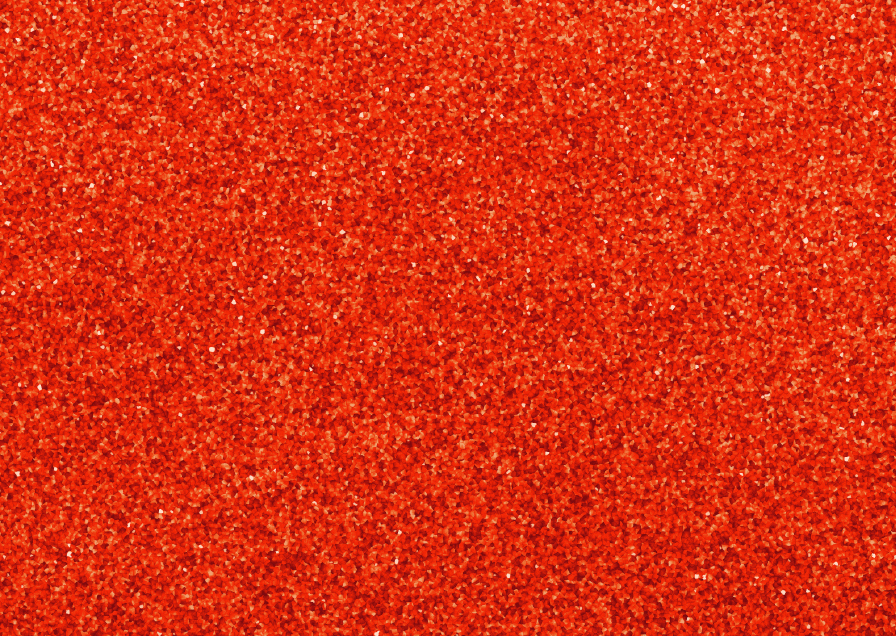
Reproduce this texture procedurally as a Shadertoy shader.

```glsl
// Coarse red glitter sand: packed grains, dark gaps, scattered pale glints.

const float GRAIN_ROWS   = 152.0;  // grains per canvas height
const float RAGGEDNESS   = 0.50;   // warp of the grain outlines, in grain sizes
const float GAP_WIDTH    = 0.24;   // in grain sizes
const float GAP_DEPTH    = 0.26;
const float FACET_TILT   = 0.45;   // shading slope across one grain
const float ROUGHNESS    = 0.50;   // chips and shadows smaller than a grain
const float TONE_OFFSET  = 0.06;
const float TOP_LIGHT    = 0.19;   // tone rise from bottom to top
const float CREASE_LIGHT = 0.23;   // strength of the soft folds
const float GLINT_CHANCE = 0.014;
const int   SAMPLES      = 3;      // per pixel side

const vec3 GAP_RED    = vec3(0.50, 0.04, 0.05);
const vec3 DARK_RED   = vec3(0.64, 0.07, 0.05);
const vec3 DEEP_RED   = vec3(0.77, 0.10, 0.04);
const vec3 BRIGHT_RED = vec3(0.95, 0.15, 0.025);
const vec3 VERMILION  = vec3(0.93, 0.26, 0.08);
const vec3 ORANGE     = vec3(0.93, 0.42, 0.19);
const vec3 PEACH      = vec3(0.94, 0.62, 0.43);
const vec3 GLINT      = vec3(1.00, 0.88, 0.80);

// Integer hash giving three values in 0..1 for a cell
vec3 hash3(vec2 cell, int seed) {
    uvec3 v = uvec3(ivec3(ivec2(cell) + 512, seed));
    v = v * 1664525u + 1013904223u;
    v.x += v.y * v.z; v.y += v.z * v.x; v.z += v.x * v.y;
    v ^= v >> 16u;
    v.x += v.y * v.z; v.y += v.z * v.x; v.z += v.x * v.y;
    return vec3(v >> 8u) / 16777216.0;
}

// Three channels of smooth noise in 0..1
vec3 smoothNoise(vec2 p, int seed) {
    vec2 i = floor(p), f = fract(p);
    f = f * f * (3.0 - 2.0 * f);
    vec3 low  = mix(hash3(i, seed), hash3(i + vec2(1, 0), seed), f.x);
    vec3 high = mix(hash3(i + vec2(0, 1), seed), hash3(i + vec2(1, 1), seed), f.x);
    return mix(low, high, f.y);
}

// Broad light: brighter towards the top, with soft slanted folds
float broadLight(vec2 p) {
    vec2 q = mat2(0.95, 0.31, -0.31, 0.95) * p * vec2(3.0, 5.0);
    float folds = 0.0, weight = 0.5;
    for (int i = 0; i < 4; i++) {
        folds += weight * (smoothNoise(q, 7).x - 0.5);
        q = q * 2.1 + 5.3;
        weight *= 0.5;
    }
    return TOP_LIGHT * (p.y - 0.5) + CREASE_LIGHT * folds;
}

// Tone to colour, from the gaps up to the pale facets
vec3 sandColour(float tone) {
    vec3 c = mix(GAP_RED, DARK_RED, smoothstep(-0.25, 0.0, tone));
    c = mix(c, DEEP_RED,   smoothstep(0.00, 0.20, tone));
    c = mix(c, BRIGHT_RED, smoothstep(0.18, 0.54, tone));
    c = mix(c, VERMILION,  smoothstep(0.58, 0.84, tone));
    c = mix(c, ORANGE,     smoothstep(0.82, 1.00, tone));
    return mix(c, PEACH,   smoothstep(1.02, 1.22, tone));
}

// One sample of the packed grains (nearest and second nearest cell)
vec3 grains(vec2 p, float light) {
    vec2 q = p * GRAIN_ROWS;
    vec3 rough = smoothNoise(q * 1.7, 4) - 0.5;
    q += RAGGEDNESS * rough.xy;
    vec2 base = floor(q), nearestCell = base, nearestOffset = vec2(0);
    float d1 = 9.0, d2 = 9.0;
    for (int y = -1; y <= 1; y++)
    for (int x = -1; x <= 1; x++) {
        vec2 cell = base + vec2(x, y);
        vec2 offset = q - cell - hash3(cell, 1).xy;
        float d = length(offset);
        if (d < d1) {
            d2 = d1; d1 = d;
            nearestCell = cell; nearestOffset = offset;
        } else {
            d2 = min(d2, d);
        }
    }
    vec3 trait = hash3(nearestCell, 2);
    float angle = 6.2832 * trait.y;
    float tilt = dot(nearestOffset, vec2(cos(angle), sin(angle)));
    float gap = 1.0 - smoothstep(0.0, GAP_WIDTH, d2 - d1);
    float tone = trait.x + TONE_OFFSET + light + FACET_TILT * tilt
               + ROUGHNESS * rough.z - GAP_DEPTH * gap;

    // Glints cover only the core of a grain, in varied sizes
    float isGlint = step(trait.z, GLINT_CHANCE * (0.4 + 1.2 * p.y));
    float core = mix(0.25, 0.60, trait.x);
    isGlint *= 1.0 - smoothstep(core - 0.1, core + 0.1, d1);
    return mix(sandColour(tone), mix(PEACH, GLINT, trait.x), isGlint);
}

void mainImage(out vec4 fragColor, in vec2 fragCoord) {
    float light = broadLight(fragCoord / iResolution.y);

    // Average a small grid of samples for smooth grain edges
    vec3 sum = vec3(0);
    for (int j = 0; j < SAMPLES; j++)
    for (int i = 0; i < SAMPLES; i++) {
        vec2 shift = (vec2(i, j) + 0.5) / float(SAMPLES) - 0.5;
        sum += grains((fragCoord + shift) / iResolution.y, light);
    }
    fragColor = vec4(sum / float(SAMPLES * SAMPLES), 1.0);
}
```
